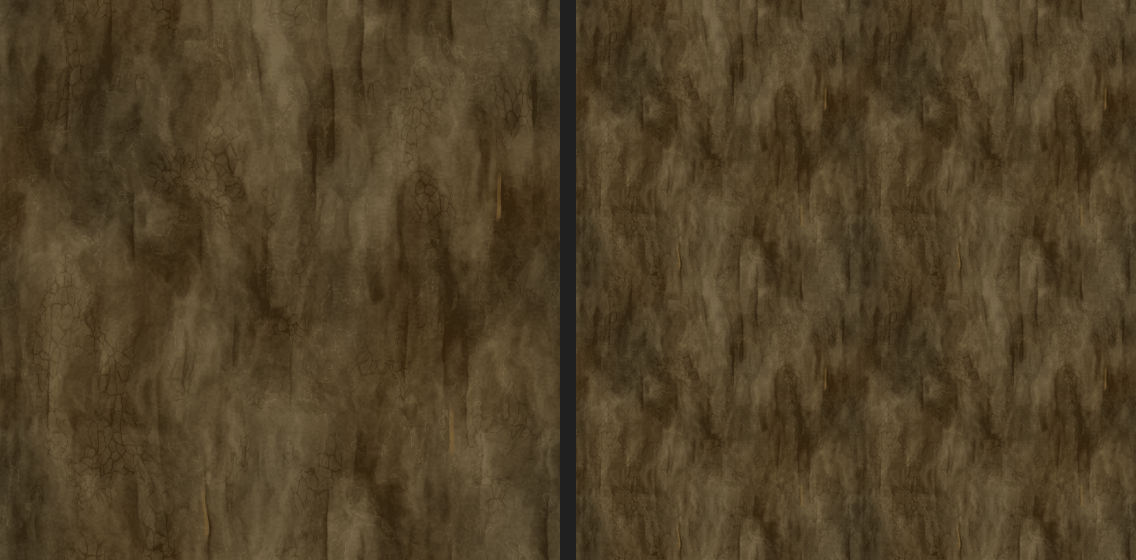
Left: one tile. Right: repeated 2 by 2.
Give the GLSL for this texture, as a three.js fragment shader.

```glsl
varying vec2 vUv;

const vec3 DARK_UMBER = vec3(0.20, 0.145, 0.063);
const vec3 PALE_OLIVE = vec3(0.45, 0.385, 0.265);
const vec3 RUST_SHIFT = vec3(0.045, 0.0, -0.035);
const vec3 SLIVER_TAN = vec3(0.50, 0.38, 0.20);
const vec2 WARP = vec2(0.06, 0.12);
const vec2 RIPPLE = vec2(0.018, 0.030);
const vec2 BLOTCH_REPEATS = vec2(8.0, 4.0);
const vec2 STREAK_REPEATS = vec2(28.0, 5.0);
const vec2 FLAKE_REPEATS = vec2(12.0, 5.0);
const vec2 CHIP_REPEATS = vec2(30.0, 14.0);
const vec2 MOTTLE_REPEATS = vec2(72.0, 48.0);
const vec2 WISP_REPEATS = vec2(18.0, 11.0);
const vec2 CRACK_GRID = vec2(60.0, 42.0);
const vec2 CREVICE_GRID = vec2(11.0, 4.0);
const vec2 GRAIN_REPEATS = vec2(256.0);
const float BASE_TONE = 0.50;
const float BLOTCH_GAIN = 1.05;
const float STREAK_GAIN = 0.65;
const float FLAKE_GAIN = 0.15;
const float CHIP_GAIN = 0.10;
const float STAIN_GAIN = 0.17;
const float MOTTLE_GAIN = 0.36;
const float WISP_GAIN = 0.20;
const float CRACK_DEPTH = 0.24;
const float CREVICE_DEPTH = 0.55;
const float GRAIN_GAIN = 0.14;
const float SLIVER_SHARE = 0.10;

float hash(vec2 p) {
  return fract(sin(dot(p, vec2(127.1, 311.7))) * 43758.5453);
}

// Value noise that wraps after a whole number of cells
float noise(vec2 uv, vec2 repeats, float seed) {
  vec2 p = uv * repeats;
  vec2 cell = floor(p);
  vec2 f = p - cell;
  f = f * f * f * (f * (f * 6.0 - 15.0) + 10.0);
  vec2 lo = mod(cell, repeats) + seed;
  vec2 hi = mod(cell + 1.0, repeats) + seed;
  return mix(mix(hash(lo), hash(vec2(hi.x, lo.y)), f.x),
             mix(hash(vec2(lo.x, hi.y)), hash(hi), f.x), f.y);
}

float fbm(vec2 uv, vec2 repeats, float seed) {
  float sum = 0.0;
  float amp = 0.516;
  for (int i = 0; i < 5; i++) {
    sum += amp * noise(uv, repeats, seed + float(i) * 7.3);
    repeats *= 2.0;
    amp *= 0.5;
  }
  return sum;
}

// Dark lines along the borders of wrapped Voronoi cells
float crackle(vec2 uv) {
  vec2 p = uv * CRACK_GRID;
  vec2 cell = floor(p);
  float nearest = 8.0;
  float second = 8.0;
  for (int j = -1; j <= 1; j++) {
    for (int i = -1; i <= 1; i++) {
      vec2 c = cell + vec2(float(i), float(j));
      vec2 id = mod(c, CRACK_GRID);
      float d = length(c + vec2(hash(id + 3.1), hash(id + 8.7)) - p);
      second = min(second, max(nearest, d));
      nearest = min(nearest, d);
    }
  }
  return 1.0 - smoothstep(0.03, 0.20, second - nearest);
}

// Upright clefts, sharp on one side: x = shadow, y = bare tan sliver
vec2 crevices(vec2 uv) {
  vec2 p = uv * CREVICE_GRID;
  vec2 cell = floor(p);
  vec2 marks = vec2(0.0);
  for (int j = -1; j <= 1; j++) {
    for (int i = -1; i <= 1; i++) {
      vec2 c = cell + vec2(float(i), float(j));
      vec2 id = mod(c, CREVICE_GRID);
      vec2 d = (p - c - vec2(hash(id + 21.3), hash(id + 35.9))) / CREVICE_GRID;
      float side = d.x * (hash(id + 44.2) < 0.5 ? -1.0 : 1.0);
      float along = abs(d.y) / mix(0.04, 0.15, hash(id + 52.6));
      float shadow = smoothstep(-0.003, 0.001, side) * exp(-max(side, 0.0) / 0.010);
      shadow *= (1.0 - smoothstep(0.2, 1.0, along)) * hash(id + 61.4);
      float sliver = 1.0 - smoothstep(0.002, 0.005, abs(side + 0.005));
      sliver *= 1.0 - smoothstep(0.03, 0.05, abs(d.y));
      marks = max(marks, vec2(shadow, sliver * step(hash(id + 73.8), SLIVER_SHARE)));
    }
  }
  return marks;
}

void main() {
  // Bend the plane broadly, then ripple it so that edges turn ragged
  vec2 bend = vec2(fbm(vUv, vec2(6.0, 4.0), 1.0), fbm(vUv, vec2(6.0, 4.0), 12.0)) - 0.5;
  vec2 ripple = vec2(fbm(vUv, vec2(24.0, 16.0), 95.0), fbm(vUv, vec2(24.0, 16.0), 143.0)) - 0.5;
  vec2 uv = vUv + WARP * bend + RIPPLE * ripple;

  // Soft weathering, upright streaks and fine mottling
  float tone = BASE_TONE + BLOTCH_GAIN * (fbm(uv, BLOTCH_REPEATS, 23.0) - 0.5);
  tone += STREAK_GAIN * (fbm(uv, STREAK_REPEATS, 37.0) - 0.5);
  tone += MOTTLE_GAIN * (fbm(uv, MOTTLE_REPEATS, 157.0) - 0.5);

  // Crisp pale flakes, small chips and dark stains
  float flake = smoothstep(0.53, 0.575, fbm(uv, FLAKE_REPEATS, 51.0));
  float chip = smoothstep(0.56, 0.60, fbm(uv, CHIP_REPEATS, 173.0));
  float stain = smoothstep(0.55, 0.61, fbm(uv, FLAKE_REPEATS, 68.0));
  tone += FLAKE_GAIN * (flake - 0.36) + CHIP_GAIN * (chip - 0.27) - STAIN_GAIN * (stain - 0.27);

  // Curling wisps and cracks in scattered areas, then clefts
  float worn = smoothstep(0.50, 0.64, fbm(vUv, vec2(9.0, 6.0), 83.0));
  float curl = fbm(uv, WISP_REPEATS, 187.0);
  tone += WISP_GAIN * (1.0 - smoothstep(0.0, 0.012, abs(curl - 0.56))) * (1.0 - worn);
  tone -= WISP_GAIN * (1.0 - smoothstep(0.0, 0.014, abs(curl - 0.45))) * worn;
  tone -= CRACK_DEPTH * worn * crackle(uv) * smoothstep(0.38, 0.58, curl);
  vec2 cleft = crevices(vUv + vec2(0.04, 0.02) * bend + 0.5 * RIPPLE * ripple);
  tone -= CREVICE_DEPTH * cleft.x;
  tone += GRAIN_GAIN * (noise(vUv, GRAIN_REPEATS, 107.0) - 0.5);

  // Colour with faint rusty drift
  vec3 color = mix(DARK_UMBER, PALE_OLIVE, clamp(tone, 0.0, 1.05));
  color += RUST_SHIFT * (fbm(uv, vec2(5.0, 3.0), 119.0) - 0.5);
  color = mix(color, SLIVER_TAN, cleft.y * (0.3 + 0.4 * noise(uv, vec2(60.0, 30.0), 131.0)));
  gl_FragColor = vec4(color, 1.0);
}
```
